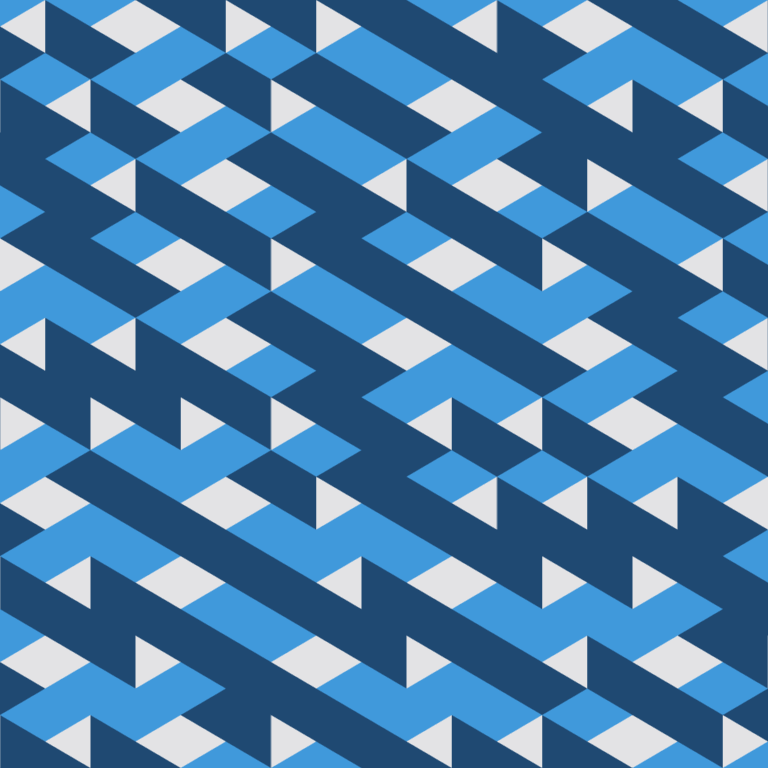
This pattern is drawn by a three.js fragment shader. Its source:

```glsl
// A honeycomb of hexagons, each cut into six triangles: one pale, two blue
// and three navy. A hash turns each hexagon by half a turn or leaves it, so
// neighbouring triangles join into slanted bands, zigzags and rhombi.
varying vec2 vUv;

float hash(vec2 cell) {
  return fract(sin(dot(cell, vec2(12.9898, 78.233))) * 43758.5453);
}

// Squared distance in grid units, scaled so that the hexagons are regular.
float hexDistance(vec2 offset) {
  return dot(offset * offset, vec2(1.0, 1.0 / 3.0));
}

vec3 hexPattern(vec2 uv) {
  const vec3 navy = vec3(0.121, 0.287, 0.449);
  const vec3 blue = vec3(0.252, 0.600, 0.860);
  const vec3 pale = vec3(0.890, 0.890, 0.900);

  // Grid units: 17 triangle columns across, 29 half sides up.
  vec2 p = uv * vec2(17.0, 29.0) - 1.0;

  // Nearest hexagon centre, out of two interleaved rectangular lattices.
  vec2 period = vec2(2.0, 6.0);
  vec2 centre = floor(p / period + 0.5) * period;
  vec2 shifted = (floor(p / period) + 0.5) * period;
  if (hexDistance(p - shifted) < hexDistance(p - centre)) centre = shifted;

  // Random half turn, then pick the triangle by its direction.
  vec2 d = p - centre;
  if (hash(centre + 40.0) < 0.5) d = -d;
  if (-d.x > abs(d.y)) return pale;
  if (-d.y > abs(d.x)) return blue;
  return navy;
}

void main() {
  // Average a 4 by 4 grid of samples to smooth the edges.
  vec3 sum = vec3(0.0);
  for (int j = 0; j < 4; j++) {
    for (int i = 0; i < 4; i++) {
      vec2 jitter = (vec2(float(i), float(j)) - 1.5) / 4.0;
      sum += hexPattern(vUv + jitter / 512.0);
    }
  }
  gl_FragColor = vec4(sum / 16.0, 1.0);
}
```
